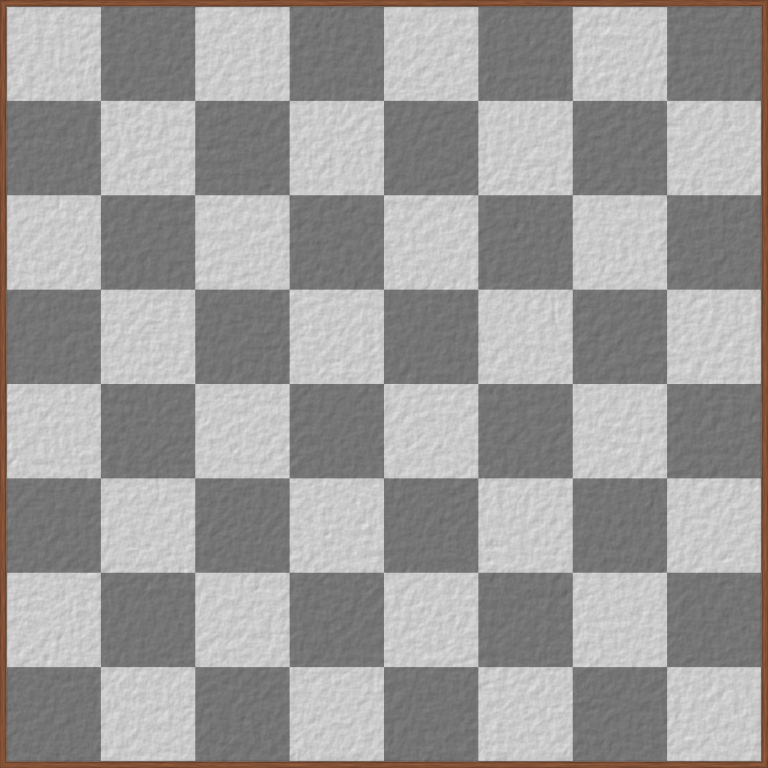
This pattern is drawn by a Shadertoy shader. Its source:

```glsl
vec2 latticeGradient(vec2 cell) {
    uvec2 k = uvec2(ivec2(cell)) * uvec2(73856093u, 19349663u);
    uint h = (k.x ^ k.y) * 747796405u;
    h = (h ^ (h >> 15)) * 277803737u;
    h ^= h >> 16;
    float angle = float(h & 65535u) / 65536.0 * 6.28319;
    return vec2(cos(angle), sin(angle));
}

float gradientNoise(vec2 p) {
    vec2 i = floor(p), f = p - i;
    vec2 u = f * f * f * (f * (f * 6.0 - 15.0) + 10.0);
    vec2 e = vec2(1.0, 0.0);
    float bottom = mix(dot(latticeGradient(i), f),
                       dot(latticeGradient(i + e), f - e), u.x);
    float top = mix(dot(latticeGradient(i + e.yx), f - e.yx),
                    dot(latticeGradient(i + 1.0), f - 1.0), u.x);
    return mix(bottom, top, u.y);
}

// Rough plaster: fine bumps with scattered deeper pits
float stoneHeight(vec2 p) {
    float height = 0.0, amplitude = 1.0, frequency = 75.0;
    for (int octave = 0; octave < 3; octave++) {
        height += amplitude * gradientNoise(p * frequency + float(octave) * 17.3);
        amplitude *= 0.5;
        frequency *= 1.9;
    }
    float pits = smoothstep(0.3, 0.6, gradientNoise(p * 62.0 + 41.7));
    return height - 0.5 * pits;
}

// Wood with fibres running along the first axis
vec3 woodColor(vec2 p) {
    float grain = gradientNoise(p * vec2(30.0, 520.0))
                + 0.6 * gradientNoise(p * vec2(85.0, 900.0) + 9.0);
    return mix(vec3(0.47, 0.29, 0.19), vec3(0.58, 0.36, 0.24),
               clamp(0.5 + 0.9 * grain, 0.0, 1.0));
}

void mainImage(out vec4 fragColor, in vec2 fragCoord) {
    vec2 uv = fragCoord / iResolution.xy;
    float pixel = 1.0 / min(iResolution.x, iResolution.y);
    float border = 0.0085;
    float square = (1.0 - 2.0 * border) / 8.0;

    // Eight by eight checks, dark at the lower left
    vec2 grid = (uv - border) / square;
    vec2 toEdge = (abs(fract(grid * 0.5 - 0.25) - 0.5) - 0.25) * 2.0 * square;
    vec2 parity = clamp(toEdge / pixel, -0.5, 0.5) * 2.0;
    float light = 0.5 - 0.5 * parity.x * parity.y;

    // Relief lit from the upper left
    vec2 toLight = vec2(-0.0011, 0.0011);
    float relief = stoneHeight(uv - toLight) - stoneHeight(uv + toLight);
    relief = clamp(relief, -0.9, 0.9);
    vec3 color = vec3(mix(0.457, 0.79, light) + relief * mix(0.075, 0.12, light));

    // Thin wooden frame with shaded rims
    vec2 inset = min(uv, 1.0 - uv);
    float depth = min(inset.x, inset.y);
    vec3 wood = woodColor(inset.x < inset.y ? uv.yx : uv);
    wood *= 1.0 - 0.28 * smoothstep(0.005, border, depth);
    wood *= 0.85 + 0.15 * smoothstep(0.0, 0.003, depth);
    float frame = clamp((border - depth) / pixel + 0.5, 0.0, 1.0);
    color *= 1.0 - 0.12 * (1.0 - smoothstep(border, border + 0.003, depth));

    fragColor = vec4(mix(color, wood, frame), 1.0);
}
```
